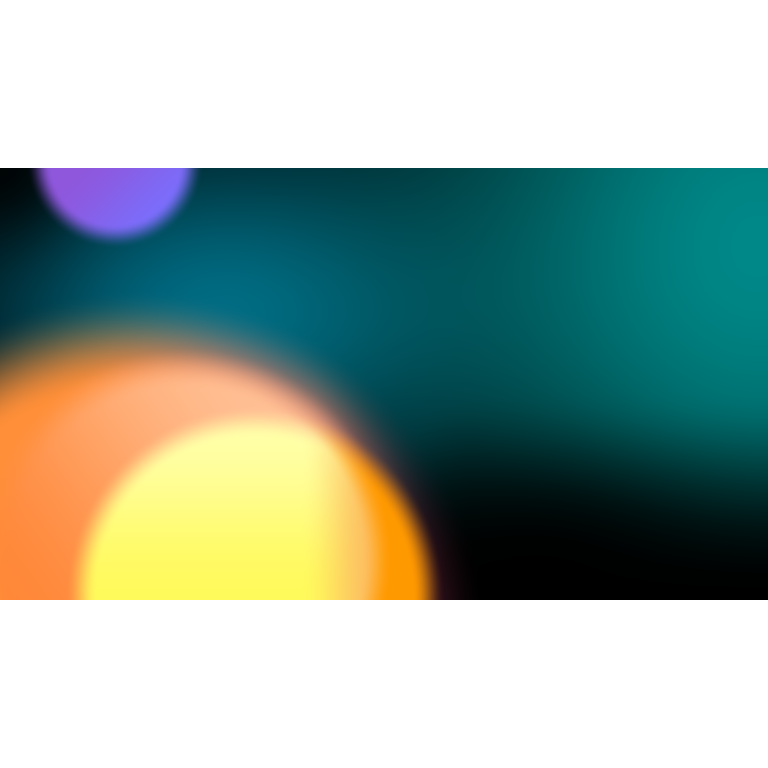
A WebGL 2 fragment shader for this background:

```glsl
#version 300 es
precision highp float;
// Soft bokeh lights on a dark teal backdrop, framed as a wide band on white.
// The backdrop sums gaussian glows; blurred discs from distance functions
// are layered over it: a warm halo, peach, yellow-orange and violet discs.

#define BAND_LOW 0.21875
#define BAND_HIGH 0.78125
#define TEAL vec3(0.0, 0.53, 0.53)
#define BLUE vec3(0.0, 0.39, 0.48)
#define ORANGE vec3(1.0, 0.56, 0.22)
#define SALMON vec3(1.0, 0.53, 0.43)
#define MAROON vec3(0.38, 0.13, 0.22)
#define AMBER vec3(1.0, 0.60, 0.0)
#define HALO_INNER 0.326
#define HALO_OUTER 0.456

uniform vec2 u_resolution;
out vec4 outColor;

// Elliptical gaussian, 1 at its centre
float glow(vec2 p, vec2 center, vec2 spread) {
    vec2 q = (p - center) / spread;
    return exp(-dot(q, q));
}

// Signed distance to a circle
float circle(vec2 p, vec2 center, float radius) {
    return length(p - center) - radius;
}

// Coverage of a blurred disc, half at distance zero
float blurred(float d, float blur) {
    return 1.0 - smoothstep(-blur, blur, d);
}

vec3 backdrop(vec2 p) {
    vec3 color = TEAL * glow(p, vec2(0.99, 0.68), vec2(0.43, 0.50));
    color += BLUE * glow(p, vec2(0.26, 0.59), vec2(0.30, 0.215));
    // Shadows along the floor and in the upper left corner
    color *= smoothstep(0.22, 0.492, p.y + 0.12 * (1.0 - smoothstep(0.4, 0.62, p.x)));
    color *= 1.0 - glow(p, vec2(0.703, 0.232), vec2(0.195, 0.143));
    color *= 1.0 - 0.8 * glow(p, vec2(0.0, BAND_HIGH), vec2(0.09));
    return color;
}

vec3 addHalo(vec3 color, vec2 p) {
    float d = circle(p, vec2(0.18, 0.167), 0.0);
    vec3 tint = mix(ORANGE, SALMON, smoothstep(0.08, 0.38, p.x));
    tint = mix(tint, MAROON, smoothstep(0.40, 0.57, p.x));
    return mix(color, tint, 1.0 - smoothstep(HALO_INNER, HALO_OUTER, d));
}

vec3 addPeachDisc(vec3 color, vec2 p, float d) {
    float rise = smoothstep(0.0, 1.0, 1.3 * (p.y - 0.22) + 1.8 * p.x);
    vec3 tint = mix(vec3(1.0, 0.53, 0.22), vec3(1.0, 0.75, 0.58), rise);
    return mix(color, tint, blurred(d, 0.028));
}

vec3 addYellowDisc(vec3 color, vec2 p, float peachDistance) {
    float d = circle(p, vec2(0.332, 0.225), 0.226);
    vec3 tint = mix(vec3(1.0, 0.98, 0.36), vec3(1.0, 1.0, 0.66),
                    smoothstep(0.22, 0.45, p.y));
    // Yellow fades to peach, then to amber beyond the overlap
    tint = mix(tint, vec3(0.99, 0.74, 0.38), smoothstep(0.39, 0.49, p.x));
    tint = mix(tint, AMBER, smoothstep(-0.02, 0.02, peachDistance));
    return mix(color, tint, blurred(d, 0.021));
}

vec3 addVioletDisc(vec3 color, vec2 p) {
    float d = circle(p, vec2(0.150, 0.792), 0.100);
    float shift = smoothstep(-0.10, 0.12, p.x - 0.15 + BAND_HIGH - 0.04 - p.y);
    vec3 tint = mix(vec3(0.56, 0.34, 0.86), vec3(0.47, 0.44, 1.0), shift);
    return mix(color, tint, blurred(d, 0.016));
}

void main() {
    vec2 p = gl_FragCoord.xy / u_resolution;
    float peachDistance = circle(p, vec2(0.241, 0.271), 0.250);

    vec3 color = backdrop(p);
    color = addHalo(color, p);
    color = addPeachDisc(color, p, peachDistance);
    color = addYellowDisc(color, p, peachDistance);
    color = addVioletDisc(color, p);

    // White margins above and below, with a one-pixel smooth edge
    float edge = 0.5 / u_resolution.y;
    float band = smoothstep(BAND_LOW - edge, BAND_LOW + edge, p.y)
               * (1.0 - smoothstep(BAND_HIGH - edge, BAND_HIGH + edge, p.y));
    outColor = vec4(mix(vec3(1.0), color, band), 1.0);
}
```
